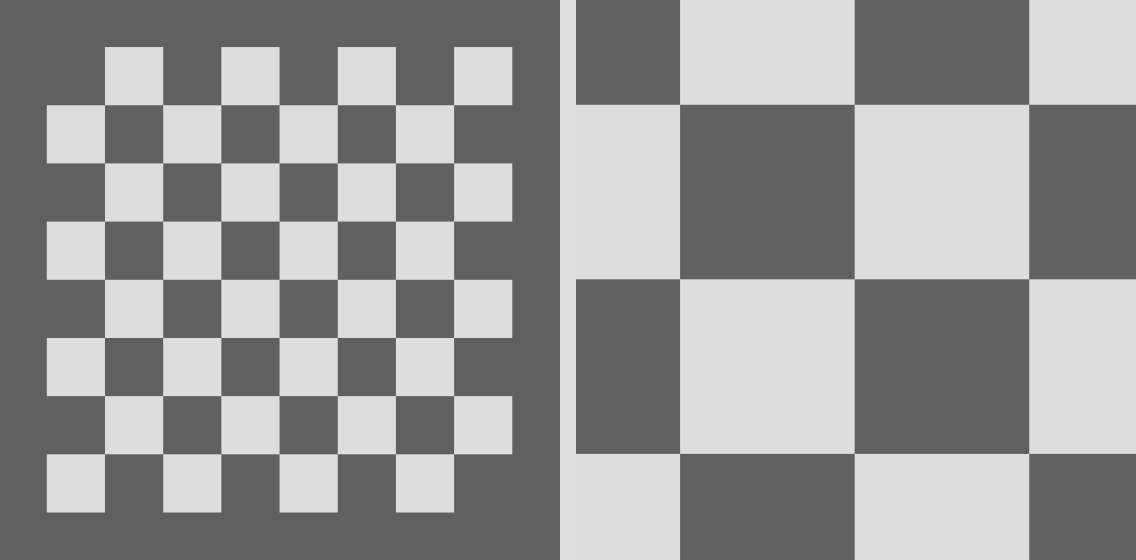
Left: the whole. Right: its middle third, enlarged.
Reproduce this pattern procedurally as a Shadertoy shader.

```glsl
// An 8 by 8 checkerboard of flat light squares on a dark grey ground.
// Each axis gives a smoothed +1/-1 square wave; their product is the
// checker, and a box mask trims it to the board.

#define CELLS 8.0
#define CELL_SIZE 0.1039
#define BOARD_CENTER vec2(0.4992, 0.5004)
#define DARK vec3(0.378)
#define LIGHT vec3(0.868)

// +1 in even cells, -1 in odd cells, with edges one pixel wide
vec2 cellWave(vec2 p, vec2 pixel) {
    vec2 fromCenter = abs(mod(p + 0.5, 2.0) - 1.0);
    return clamp(2.0 * (0.5 - fromCenter) / pixel, -1.0, 1.0);
}

// Coverage of the square board, 1 inside and 0 outside
float boardMask(vec2 p, vec2 pixel) {
    vec2 inset = 0.5 * CELLS - abs(p - 0.5 * CELLS);
    vec2 cover = clamp(inset / pixel + 0.5, 0.0, 1.0);
    return cover.x * cover.y;
}

void mainImage(out vec4 fragColor, in vec2 fragCoord) {
    // Board coordinates: one unit per cell, origin at the lower left corner
    vec2 p = (fragCoord / iResolution.xy - BOARD_CENTER) / CELL_SIZE + 0.5 * CELLS;
    vec2 pixel = 1.0 / (iResolution.xy * CELL_SIZE);

    // Holding the outer cells steady leaves the rim to the mask alone
    vec2 wave = cellWave(clamp(p, 0.5, CELLS - 0.5), pixel);
    float light = (0.5 + 0.5 * wave.x * wave.y) * boardMask(p, pixel);

    fragColor = vec4(mix(DARK, LIGHT, light), 1.0);
}
```
